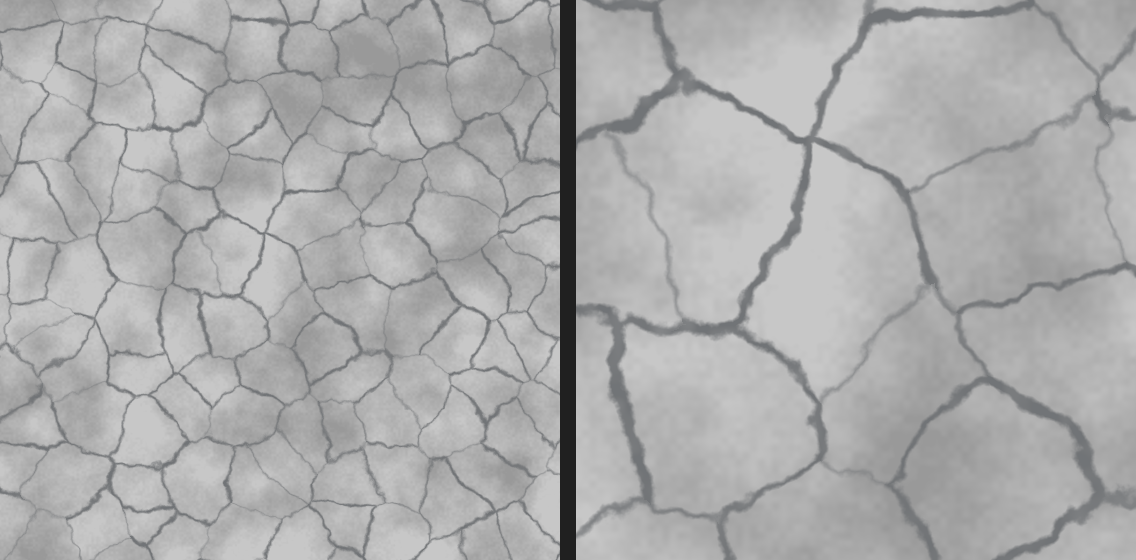
Left: the whole. Right: its middle third, enlarged.
Reproduce this texture procedurally as a Shadertoy shader.

```glsl
// Pale grey stone slab, mottled and split by a net of ragged dark cracks.
#define CELLS 10.3        // stone pieces across the canvas
#define JITTER 0.92       // irregularity of the pieces
#define BEND 0.16         // slow bending of the cracks, in cells
#define RAGGED 0.075      // fine raggedness of the cracks, in cells
#define CRACK_WIDTH 0.024 // mean half width of a crack, in cells
#define MOTTLE 0.34       // contrast of the blotches
#define GRAIN 0.035       // contrast of the fine grain
#define STONE_TONE 0.703
#define DARKEST_STONE 0.60
#define CRACK_COLOR vec3(0.445, 0.455, 0.465)

float hash(vec2 p) {
    vec3 q = fract(p.xyx * vec3(0.1031, 0.1030, 0.0973));
    q += dot(q, q.yzx + 33.33);
    return fract((q.x + q.y) * q.z);
}

vec2 hash2(vec2 p) {
    return vec2(hash(p + 17.3), hash(p + 91.7));
}

float noise(vec2 p) {
    vec2 i = floor(p), f = fract(p);
    f = f * f * (3.0 - 2.0 * f);
    return mix(mix(hash(i), hash(i + vec2(1, 0)), f.x),
               mix(hash(i + vec2(0, 1)), hash(i + vec2(1, 1)), f.x), f.y);
}

float fbm(vec2 p) {
    float sum = 0.0, amp = 0.5;
    for (int i = 0; i < 5; i++) {
        sum += amp * noise(p);
        p = mat2(1.6, 1.2, -1.2, 1.6) * p + 7.1;
        amp *= 0.5;
    }
    return sum / 0.96875;
}

vec2 fbm2(vec2 p) {
    return vec2(fbm(p), fbm(p + 43.7)) - 0.5;
}

vec2 seed(vec2 cell) {
    return 0.5 + JITTER * (hash2(cell) - 0.5);
}

// Returns crack darkness, soft shade beside the cracks and a tone per piece
vec3 cracks(vec2 p, float pixel) {
    vec2 base = floor(p), f = fract(p);
    vec2 nearCell = vec2(0), nearOffset = vec2(0);
    float nearest = 1e5;
    for (int y = -1; y <= 1; y++)
    for (int x = -1; x <= 1; x++) {
        vec2 cell = vec2(x, y);
        vec2 offset = cell + seed(base + cell) - f;
        float d = dot(offset, offset);
        if (d < nearest) { nearest = d; nearCell = cell; nearOffset = offset; }
    }

    // Every border gets its own width and depth from the pair of its cells
    float dark = 0.0, shade = 0.0;
    for (int y = -2; y <= 2; y++)
    for (int x = -2; x <= 2; x++) {
        if (x == 0 && y == 0) continue;
        vec2 cell = nearCell + vec2(x, y);
        vec2 offset = cell + seed(base + cell) - f;
        float d = dot(0.5 * (nearOffset + offset), normalize(offset - nearOffset));
        float strength = hash(2.0 * base + nearCell + cell + 5.0);
        float width = CRACK_WIDTH * mix(0.45, 1.4, strength);
        width *= 0.6 + 0.8 * noise(p * 2.3);
        float soft = 0.012 + pixel;
        float line = 1.0 - smoothstep(width - soft, width + soft, d);
        dark = max(dark, line * mix(0.5, 0.95, smoothstep(0.0, 0.6, strength)));
        shade = max(shade, exp(-d * 16.0) * strength);
    }
    return vec3(dark, shade, hash(base + nearCell + 3.7) - 0.5);
}

void mainImage(out vec4 fragColor, in vec2 fragCoord) {
    vec2 uv = fragCoord / iResolution.y;
    float pixel = CELLS / iResolution.y;

    // Bent and ragged crack net
    vec2 p = uv * CELLS + 20.0;
    p += BEND * 2.0 * (vec2(noise(p * 1.4), noise(p * 1.4 + 31.0)) - 0.5);
    p += RAGGED * 2.0 * fbm2(uv * 58.0 + 3.0);
    vec3 net = cracks(p, pixel);

    // Cloudy stone with fine grain
    float tone = STONE_TONE + MOTTLE * (fbm(uv * 13.0 + 11.0) - 0.5);
    tone += 0.10 * (noise(uv * 3.5 + 60.0) - 0.5) + 0.025 * net.z;
    tone += GRAIN * (noise(uv * 230.0) - 0.5);
    tone -= 0.035 * net.y;
    tone = clamp(tone, DARKEST_STONE, 0.78);

    // Cracks, worn a little by the grain
    float wear = 0.85 + 0.3 * noise(uv * 120.0 + 9.0);
    vec3 color = mix(vec3(tone), CRACK_COLOR, clamp(net.x * wear, 0.0, 1.0));
    fragColor = vec4(color, 1.0);
}
```
